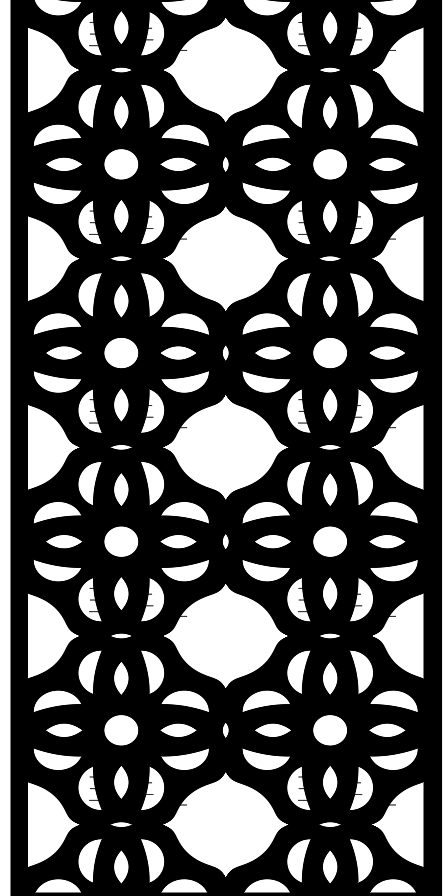
This pattern is drawn by a Shadertoy shader. Its source:

```glsl
// Pierced black lattice: four-petalled flowers on a regular grid, with pointed
// ogee openings between them, held by two upright bars on white.
// Each opening is a signed distance in a folded cell; fine burrs nick the lower petals.

#define GRID 384.0                  // units across the canvas width
#define CELL vec2(179.0, 161.7)     // flower spacing
#define FLOWER vec2(104.0, 142.0)   // centre of the lower left flower
#define EYE vec2(14.5, 13.0)        // radii of the flower's eye
#define OGEE vec2(43.0, 36.0)       // body radii of the large opening
#define CUSP 0.24                   // reach of the ogee points
#define FIELD vec2(193.5, 169.5)    // centre and half width inside the bars
#define OUTER vec2(194.0, 185.0)    // centre and half width outside the bars
#define SILL 3.0                    // height of the bottom strip
#define UPRIGHT vec2(0.91, 1.08)    // stretch of the upright petals
#define BURR 0.8                    // darkness of the burrs

float hash(float n) {
    return fract(sin(n * 12.99 + 4.1) * 437.58);
}

float ellipse(vec2 p, vec2 radii) {
    float k = length(p / radii);
    return k * (k - 1.0) / max(length(p / (radii * radii)), 1e-4);
}

// Pointed slit along x, bounded by two parabolas
float slit(vec2 p, float halfLength, float halfWidth) {
    float t = p.x / halfLength;
    return abs(p.y) - halfWidth * (1.0 - t * t);
}

// One petal along +x: a central slit flanked by two crescents
float petal(vec2 p) {
    float rib = 22.5 - 0.0045 * (p.x - 36.0) * (p.x - 36.0);
    float crescent = max(ellipse(p - vec2(54.0, 16.0), vec2(21.0, 18.0)), rib - p.y);
    return min(crescent, slit(p - vec2(49.0, 0.0), 15.5, 5.7));
}

// Rounded opening drawn out to four points
float ogee(vec2 p) {
    vec2 q = abs(p) / OGEE + 1e-5;
    float angle = atan(q.y, q.x);
    float fromAxis = min(angle, 1.5708 - angle);
    float rim = 1.01 + CUSP * exp(-11.0 * fromAxis);
    return (length(q) - rim) * OGEE.y;
}

float openings(vec2 p) {
    vec2 a = abs(p);
    vec2 edge = a - 0.5 * CELL;
    float d = ellipse(p, EYE);
    d = min(d, petal(a));
    d = min(d, petal(a.yx / UPRIGHT));
    d = min(d, ogee(edge));
    // Small gaps where neighbouring flowers touch
    d = min(d, slit(vec2(a.x, edge.y), 9.0, 2.0));
    return min(d, slit(vec2(a.y, edge.x), 6.5, 2.5));
}

float dash(vec2 p, float halfLength) {
    return length(vec2(max(abs(p.x) - halfLength, 0.0), p.y)) - 0.5;
}

// Short horizontal nicks on the edges of the lower petal
float burrs(vec2 p) {
    float d = dash(p - vec2(52.0, -64.0), 4.0);
    for (int i = 0; i < 5; i++) {
        float n = float(i);
        float side = mod(n, 2.0) * 2.0 - 1.0;
        vec2 at = vec2(side * (22.0 + 2.0 * hash(n)), -40.0 - 5.0 * n);
        d = min(d, dash(p - at, 2.0 + 2.0 * hash(n + 7.0)));
    }
    return d;
}

void mainImage(out vec4 fragColor, in vec2 fragCoord) {
    vec2 p = fragCoord / iResolution.xy * vec2(GRID, 2.0 * GRID);
    float pixel = GRID / iResolution.x;
    vec2 local = mod(p - FLOWER + 0.5 * CELL, CELL) - 0.5 * CELL;

    // Pierced field, closed by the bars and the bottom strip
    float d = openings(local);
    d = max(d, max(abs(p.x - FIELD.x) - FIELD.y, SILL - p.y));
    float light = smoothstep(0.5, -0.5, d / pixel);
    light *= 1.0 - BURR * smoothstep(0.5, -0.5, burrs(local) / pixel);

    // White margin beyond the bars
    float margin = OUTER.y - abs(p.x - OUTER.x);
    light = max(light, smoothstep(0.5, -0.5, margin / pixel));

    fragColor = vec4(vec3(light), 1.0);
}
```
